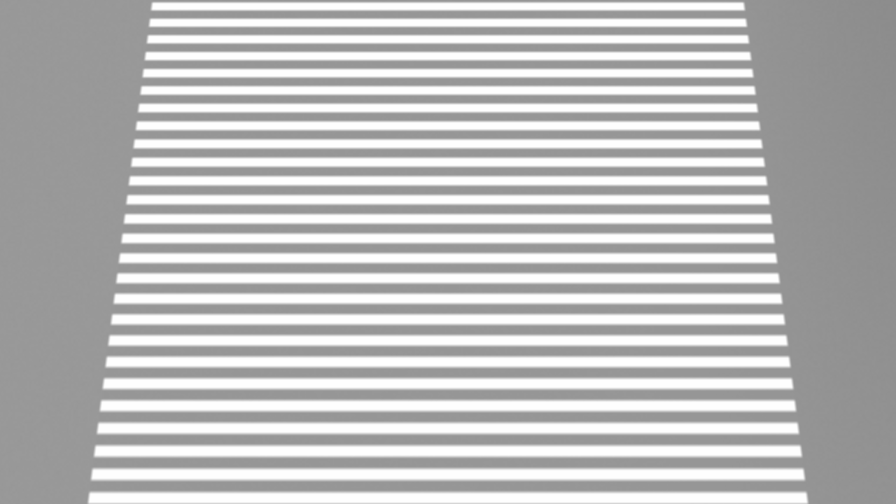
Reproduce this pattern procedurally as a Shadertoy shader.

```glsl
// Lengths are in canvas heights, depth runs downward from the top
const float FIRST_STRIPE = 0.0127;   // depth of the first stripe centre
const float STRIPE_STEP = 0.03218;   // spacing at the first stripe
const float PERSPECTIVE = 0.00701;   // growth of the spacing per stripe
const float TOP_HALF_WIDTH = 0.588;
const float SIDE_SLOPE = 0.128;
const float SIDE_SOFTNESS = 0.004;
const float CORE = 0.14;             // stripe profile, in periods
const float HALO = 0.35;
const float WALL_GRAY = 0.597;
const float GAP_GRAY = 0.585;
const float LIGHT_GRAY = 0.995;
const float CORNER_SHADE = 0.05;
const float GRAIN = 0.008;
const float GRAIN_CELLS = 216.0;

float hash(vec2 p) {
    return fract(sin(dot(p, vec2(127.1, 311.7))) * 43758.5453);
}

float noise(vec2 p) {
    vec2 cell = floor(p);
    vec2 f = fract(p);
    f = f * f * (3.0 - 2.0 * f);
    float low = mix(hash(cell), hash(cell + vec2(1.0, 0.0)), f.x);
    float high = mix(hash(cell + vec2(0.0, 1.0)), hash(cell + 1.0), f.x);
    return mix(low, high, f.y);
}

// Evenly spaced slats of light seen in perspective
float stripeLight(float depth) {
    float index = depth / (STRIPE_STEP + PERSPECTIVE * depth);
    float d = abs(fract(index + 0.5) - 0.5);
    return 1.0 - smoothstep(CORE, HALO, d);
}

// Trapezoid that widens toward the bottom
float panelMask(float x, float depth) {
    float side = abs(x) - TOP_HALF_WIDTH - SIDE_SLOPE * depth;
    return 1.0 - smoothstep(-SIDE_SOFTNESS, SIDE_SOFTNESS, side);
}

void mainImage(out vec4 fragColor, in vec2 fragCoord) {
    vec2 uv = fragCoord / iResolution.xy;
    float x = (fragCoord.x - 0.5 * iResolution.x) / iResolution.y;
    float depth = 1.0 - uv.y - FIRST_STRIPE;

    // Wall with a darker upper right side
    float shade = smoothstep(0.7, 1.05, uv.x) * mix(0.5, 1.0, uv.y);
    float wall = WALL_GRAY - CORNER_SHADE * shade;
    wall += GRAIN * (noise(vec2(x, uv.y) * GRAIN_CELLS) - 0.5);

    // Light stripes over the wall
    float panel = panelMask(x, depth);
    float gray = mix(wall, GAP_GRAY, 0.6 * panel);
    gray = mix(gray, LIGHT_GRAY, panel * stripeLight(depth));

    fragColor = vec4(vec3(gray), 1.0);
}
```
